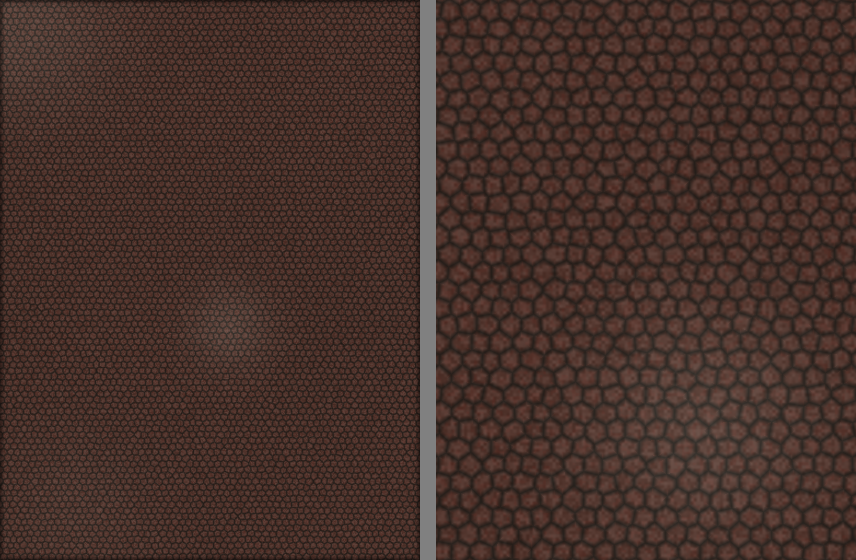
Left, the full canvas; right, a detail of the centre.
Write a Shadertoy shader that draws this texture.

```glsl
const vec2 CELL_SIZE = vec2(0.0123, 0.0104);
const vec2 JITTER = vec2(0.40, 0.26);
const float GRAIN_SCALE = 512.0;

const vec3 GROOVE = vec3(0.138, 0.116, 0.100);
const vec3 LEATHER = vec3(0.326, 0.212, 0.181);
const vec3 RED_SPECK = vec3(0.365, 0.200, 0.168);
const vec3 SHEEN = vec3(0.085, 0.100, 0.096);

vec2 hash22(vec2 p) {
    vec3 q = fract(p.xyx * vec3(0.1031, 0.1030, 0.0973));
    q += dot(q, q.yzx + 33.33);
    return fract((q.xx + q.yz) * q.zy);
}

float valueNoise(vec2 p) {
    vec2 i = floor(p);
    vec2 f = fract(p);
    vec2 u = f * f * (3.0 - 2.0 * f);
    float low = mix(hash22(i).x, hash22(i + vec2(1, 0)).x, u.x);
    float high = mix(hash22(i + vec2(0, 1)).x, hash22(i + vec2(1, 1)).x, u.x);
    return mix(low, high, u.y);
}

// Staggered Voronoi scales: x = distance to border, y = random tone per scale
vec2 scales(vec2 p, vec2 size, vec2 jitter) {
    vec2 q = p / size;
    vec2 stretch = vec2(1.0, size.y / size.x);
    vec2 nearest = vec2(8.0);
    vec2 second = vec2(8.0);
    float tone = 0.0;
    for (int j = -1; j <= 1; j++) {
        float row = floor(q.y) + float(j);
        float shift = 0.5 * mod(row, 2.0);
        for (int i = -1; i <= 1; i++) {
            vec2 id = vec2(floor(q.x - shift) + float(i), row);
            vec2 rnd = hash22(id + 71.0);
            vec2 center = id + vec2(shift, 0.0) + 0.5 + (rnd - 0.5) * jitter;
            vec2 toCenter = (center - q) * stretch;
            if (dot(toCenter, toCenter) < dot(nearest, nearest)) {
                second = nearest;
                nearest = toCenter;
                tone = hash22(id + 19.0).y;
            } else if (dot(toCenter, toCenter) < dot(second, second)) {
                second = toCenter;
            }
        }
    }
    float border = dot(0.5 * (nearest + second), normalize(second - nearest));
    // Round the corners of each scale
    border = min(border, 0.64 - length(nearest));
    return vec2(border, tone);
}

float glow(vec2 p, vec2 center, float radius) {
    vec2 d = (p - center) / radius;
    return exp(-dot(d, d));
}

float frameShade(vec2 p, vec2 extent, float width) {
    vec2 d = min(p, extent - p);
    return mix(0.6, 1.0, smoothstep(0.0, width, min(d.x, d.y)));
}

void mainImage(out vec4 fragColor, in vec2 fragCoord) {
    vec2 p = fragCoord / iResolution.y;
    vec2 extent = vec2(iResolution.x / iResolution.y, 1.0);

    // Scales with soft grooves
    vec2 cell = scales(p, CELL_SIZE, JITTER);
    float body = smoothstep(-0.06, 0.26, cell.x);

    // Fine grain with reddish specks
    float grain = valueNoise(p * GRAIN_SCALE) - 0.5;
    float speck = smoothstep(0.45, 0.85, valueNoise(p * GRAIN_SCALE * 0.9 + 57.0));
    vec3 leather = LEATHER * (1.0 + 0.05 * (cell.y - 0.5));
    leather = mix(leather, RED_SPECK, 0.5 * speck);
    vec3 color = mix(GROOVE, leather, body);
    color += grain * mix(0.03, 0.09, body);

    // Broad unevenness of tone
    color *= 0.97 + 0.05 * valueNoise(p * 5.0 + 3.0);

    // Soft patches of dull sheen
    float sheen = 0.70 * glow(p, vec2(0.41, 0.415), 0.07);
    sheen += 0.65 * glow(p, vec2(0.04, 0.95), 0.15);
    sheen += 0.28 * glow(p, vec2(0.13, 0.10), 0.13);
    color += SHEEN * sheen;

    color *= frameShade(p, extent, 0.010);
    fragColor = vec4(color, 1.0);
}
```
